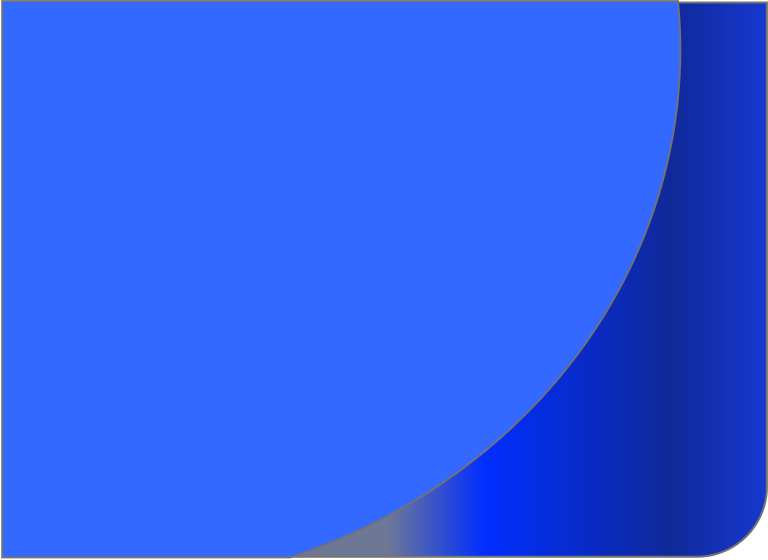
A Shadertoy shader for this background:

```glsl
// A flat azure panel bounded by a large elliptical arc, laid over a darker
// panel with a horizontal gradient and one rounded corner. Both are distance
// fields with thin grey outlines on white; the unit is the canvas height.

// Approximate signed distance to an axis-aligned ellipse
float ellipseDistance(vec2 p, vec2 radii) {
    float level = length(p / radii);
    return level * (level - 1.0) / max(length(p / (radii * radii)), 1e-4);
}

// Position of x between two stops, clamped to 0..1
float ramp(float start, float end, float x) {
    return clamp((x - start) / (end - start), 0.0, 1.0);
}

// Grey, vivid blue, navy and royal blue from left to right
vec3 backGradient(float x) {
    vec3 color = mix(vec3(0.43, 0.47, 0.59), vec3(0.0, 0.18, 1.0), ramp(0.505, 0.632, x));
    color = mix(color, vec3(0.06, 0.16, 0.60), ramp(0.632, 0.872, x));
    return mix(color, vec3(0.09, 0.22, 0.82), ramp(0.872, 1.0, x));
}

// Fills a shape and strokes its edge, both antialiased
vec3 paintShape(vec3 base, vec3 fill, float dist, float halfStroke, float pixel) {
    vec3 color = mix(base, fill, ramp(0.5, -0.5, dist / pixel));
    float stroke = ramp(0.5, -0.5, (abs(dist) - halfStroke) / pixel);
    return mix(color, vec3(0.46, 0.45, 0.42), stroke);
}

void mainImage(out vec4 fragColor, in vec2 fragCoord) {
    float pixel = 1.0 / iResolution.y;
    vec2 p = fragCoord * pixel;
    float width = iResolution.x * pixel;

    // Back panel, rounded at the lower right; its left side stays hidden
    float radius = 0.125;
    vec2 corner = vec2(p.x - width + 0.002, 0.0058 - p.y) + radius;
    float back = length(max(corner, 0.0)) + min(max(corner.x, corner.y), 0.0) - radius;
    back = max(back, max(p.y - 0.9955, 0.5 - p.x));

    // Front panel: ellipse cut by the left, top and bottom edges
    float front = ellipseDistance(p - vec2(0.165, 0.911), vec2(1.050, 0.9626));
    front = max(front, max(0.0038 - p.x, max(p.y - 0.9982, 0.0045 - p.y)));

    vec3 color = vec3(1.0);
    color = paintShape(color, backGradient(p.x / width), back, 0.0018, pixel);
    color = paintShape(color, vec3(0.20, 0.41, 1.0), front, 0.0016, pixel);
    fragColor = vec4(color, 1.0);
}
```
